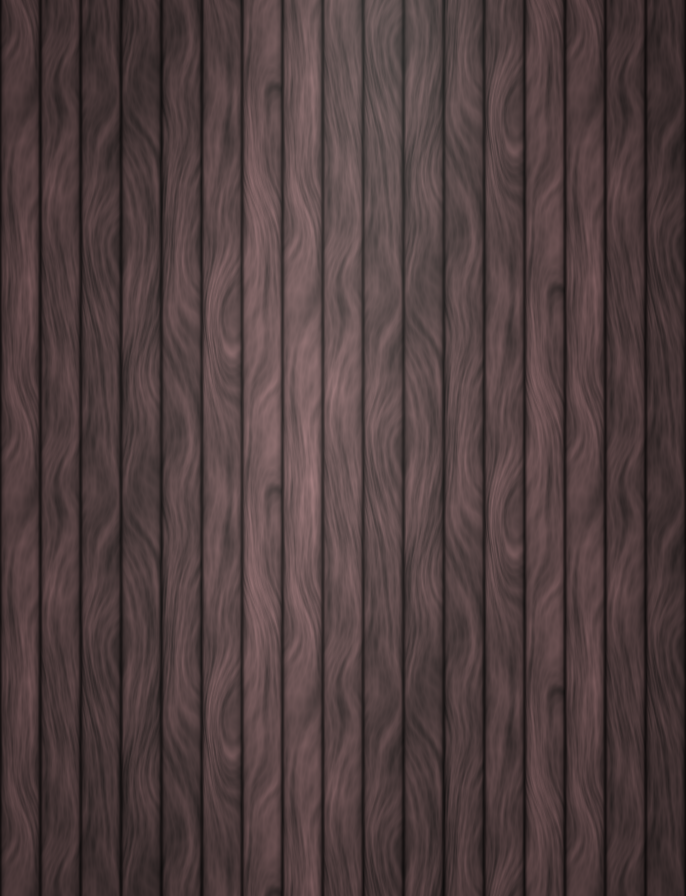
Give the GLSL for this texture, as a WebGL 2 fragment shader.

```glsl
#version 300 es
precision highp float;

uniform vec2 u_resolution;
out vec4 fragColor;

const float TAU = 6.2831853;

float hash(vec2 p) {
  return fract(sin(dot(p, vec2(127.1, 311.7))) * 4375.85);
}

// Cellular noise: distance to the nearest point, wrapping vertically
float cells(vec2 p, float period) {
  vec2 cell = floor(p), local = fract(p);
  float nearest = 2.0;
  for (int j = -1; j <= 1; j++) {
    for (int i = -1; i <= 1; i++) {
      vec2 offset = vec2(i, j);
      vec2 id = vec2(cell.x + offset.x, mod(cell.y + offset.y, period));
      vec2 point = vec2(hash(id), hash(id + 37.3));
      nearest = min(nearest, length(offset + point - local));
    }
  }
  return nearest;
}

// Coordinate across the fibres, bent by long waves and around a knot
float fibreCoord(float x, float t, float board) {
  float f = x;
  for (int i = 1; i <= 5; i++) {
    float k = float(i);
    float phase = TAU * hash(vec2(board, k));
    f += 0.3 / pow(k, 1.5) * sin(TAU * k * t + phase + 2.0 * x * sin(phase * 3.0));
  }
  float knot = fract(board * 0.618 + 0.27);
  float along = fract(t - knot + 0.5) - 0.5;
  bool swirl = board == 5.0;
  vec2 d = vec2((x - 0.5) * 1.7, along * (swirl ? 6.0 : 3.6));
  return f + (swirl ? 1.2 : 0.6 * hash(vec2(board, 9.0))) * exp(-dot(d, d));
}

// Brightness of the wood, from 0 to 1
float woodTone(float x, float t, float board) {
  float f = fibreCoord(x, t, board);
  float strands = 0.0;
  for (int i = 0; i < 4; i++) {
    float k = float(i);
    float wobble = 1.3 * sin(TAU * t * (k + 2.0) + board * 2.0 + f * 5.0);
    strands += sin(f * (9.0 + 10.0 * k) + wobble + board) / (1.0 + 0.3 * k);
  }
  float seed = board * 17.0;
  float blotch = cells(vec2(f * 1.8 + seed, t * 4.0), 4.0) - 0.45;
  float fibre = cells(vec2(f * 8.0 + seed, t * 9.0), 9.0) - 0.45;
  float fleck = cells(vec2((0.6 * f + 0.4 * x) * 14.0 + seed, t * 30.0), 30.0) - 0.45;
  float boardTone = cos(TAU * (board + 0.5) / 7.0);
  return clamp(0.46 + 0.075 * strands + 0.46 * blotch + 0.28 * fibre
    + 0.16 * fleck + 0.12 * boardTone, 0.0, 1.1);
}

void main() {
  vec2 uv = gl_FragCoord.xy / u_resolution;

  // Seventeen boards; a set of seven repeats with a half drop
  float column = floor(uv.x * 17.0);
  float x = fract(uv.x * 17.0);
  float board = mod(column, 7.0);
  float t = uv.y / 0.449 + 0.5 * floor(column / 7.0);

  vec3 darkWood = vec3(0.18, 0.145, 0.145);
  vec3 rosyWood = vec3(0.48, 0.355, 0.36);
  vec3 color = mix(darkWood, rosyWood, woodTone(x, t, board));

  // Dark seams with a soft shadow
  float edge = 0.5 - abs(x - 0.5);
  color *= mix(0.4, 1.0, smoothstep(0.0, 0.075, edge));
  color *= mix(0.72, 1.0, smoothstep(0.0, 0.2, edge));

  // Vignette and pale light from the top and the middle
  vec2 fromMiddle = (uv - vec2(0.46, 0.52)) / vec2(0.3, 0.38);
  vec2 fromTop = (uv - vec2(0.56, 1.02)) / vec2(0.17, 0.34);
  float middleGlow = exp(-dot(fromMiddle, fromMiddle));
  float topGlow = exp(-dot(fromTop, fromTop));
  vec2 corner = uv - 0.5;
  color *= 1.0 - 0.45 * dot(corner, corner) + 0.1 * middleGlow;
  color += vec3(0.095, 0.09, 0.088) * middleGlow;
  color += vec3(0.10, 0.108, 0.104) * topGlow;

  fragColor = vec4(color, 1.0);
}
```
